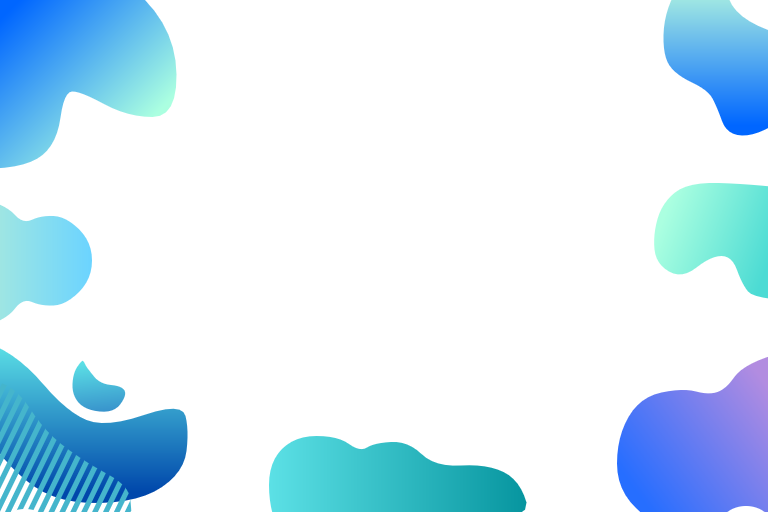
This background is drawn by a WebGL 1 fragment shader. Its source:

```glsl
precision highp float;
// Soft gradient blobs around the border of a white page, one with a striped overlay.
// Each blob is a closed quadratic B-spline: its bends are cut into short chords that
// give a signed distance, which is then filled with a two-colour linear gradient.

uniform vec2 u_resolution;

#define PAGE vec2(768.0, 512.0)
#define STEPS 6
#define STRIPE_PERIOD 9.8
#define STRIPE_WIDTH 5.2
#define STRIPE_NORMAL vec2(0.9, 0.436)

const vec3 WHITE = vec3(1.0);
const vec3 BLUE = vec3(0.0, 0.4, 1.0);
const vec3 MINT = vec3(0.67, 1.0, 0.88);
const vec3 PALE_TEAL = vec3(0.62, 0.9, 0.89);
const vec3 SKY = vec3(0.42, 0.83, 1.0);
const vec3 AQUA = vec3(0.36, 0.88, 0.9);
const vec3 TURQUOISE = vec3(0.3, 0.86, 0.83);
const vec3 DEEP_TEAL = vec3(0.02, 0.58, 0.62);
const vec3 NAVY = vec3(0.0, 0.28, 0.67);
const vec3 STEEL = vec3(0.22, 0.58, 0.8);
const vec3 ROYAL = vec3(0.15, 0.43, 1.0);
const vec3 LILAC = vec3(0.7, 0.55, 0.88);
const vec3 STRIPE = vec3(0.27, 0.71, 0.8);

// Squared distance and inside/outside sign of the outline being traced
float nearest, side;

// One bend of the spline, from the middle of a-b to the middle of b-c
void bend(vec2 p, vec2 a, vec2 b, vec2 c) {
  vec2 start = 0.5 * (a + b), end = 0.5 * (b + c), from = start;
  for (int i = 1; i <= STEPS; i++) {
    float t = float(i) / float(STEPS);
    vec2 to = mix(mix(start, b, t), mix(b, end, t), t);
    vec2 e = to - from, w = p - from;
    vec2 gap = w - e * clamp(dot(w, e) / max(dot(e, e), 1e-6), 0.0, 1.0);
    nearest = min(nearest, dot(gap, gap));
    bvec3 crossing = bvec3(p.y >= from.y, p.y < to.y, e.x * w.y > e.y * w.x);
    if (all(crossing) || !any(crossing)) side = -side;
    from = to;
  }
}

// Signed distance to a closed spline with twelve control points
float blob(vec2 p, vec2 a, vec2 b, vec2 c, vec2 d, vec2 e, vec2 f,
           vec2 g, vec2 h, vec2 i, vec2 j, vec2 k, vec2 l) {
  nearest = 1e9;
  side = 1.0;
  bend(p, l, a, b); bend(p, a, b, c); bend(p, b, c, d); bend(p, c, d, e);
  bend(p, d, e, f); bend(p, e, f, g); bend(p, f, g, h); bend(p, g, h, i);
  bend(p, h, i, j); bend(p, i, j, k); bend(p, j, k, l); bend(p, k, l, a);
  return side * sqrt(nearest);
}

float ellipse(vec2 p, vec2 center, vec2 radii) {
  return (length((p - center) / radii) - 1.0) * radii.y;
}

// Linear gradient between two places
vec3 ramp(vec2 p, vec2 a, vec2 b, vec3 first, vec3 last) {
  return mix(first, last, clamp(dot(p - a, b - a) / dot(b - a, b - a), 0.0, 1.0));
}

void main() {
  // Page coordinates run rightward and downward from the upper left
  vec2 uv = gl_FragCoord.xy / u_resolution;
  vec2 p = vec2(uv.x, 1.0 - uv.y) * PAGE;
  float pixel = PAGE.x / u_resolution.x;
  vec3 color = WHITE;
  #define FILL(d, paint) color = mix(color, paint, clamp(0.5 - (d) / pixel, 0.0, 1.0))

  // Upper left
  FILL(blob(p, vec2(114, -32), vec2(176, 32), vec2(177, 117), vec2(128, 117),
    vec2(80, 91), vec2(64, 92), vec2(57, 143), vec2(28, 167), vec2(-40, 170),
    vec2(-60, 60), vec2(-60, -80), vec2(20, -80)),
    ramp(p, vec2(10), vec2(135), BLUE, MINT));

  // Middle left
  FILL(blob(p, vec2(-30, 195), vec2(7, 206), vec2(23, 224), vec2(41, 215.5),
    vec2(66, 216.5), vec2(92, 242), vec2(92, 279), vec2(66, 305), vec2(41, 306),
    vec2(23, 298), vec2(7, 319), vec2(-30, 331)),
    ramp(p, vec2(0, 261), vec2(92, 261), PALE_TEAL, SKY));

  // Lower left wave
  FILL(blob(p, vec2(-30, 335), vec2(20, 357), vec2(67, 412), vec2(106, 428),
    vec2(182, 402), vec2(189, 430), vec2(184, 472), vec2(140, 502), vec2(60, 504),
    vec2(10, 470), vec2(-30, 410), vec2(-50, 370)),
    ramp(p, vec2(0, 345), vec2(0, 492), AQUA, NAVY));

  // Striped overlay and the small white notch below it
  float patch_ = blob(p, vec2(-30, 375), vec2(15, 385), vec2(45, 432), vec2(85, 462),
    vec2(128, 485), vec2(132, 510), vec2(132, 580), vec2(60, 600), vec2(0, 600),
    vec2(-60, 580), vec2(-60, 500), vec2(-60, 430));
  float across = fract(dot(p, STRIPE_NORMAL) / STRIPE_PERIOD) - 0.5;
  FILL(max(patch_, abs(across) * STRIPE_PERIOD - 0.5 * STRIPE_WIDTH), STRIPE);
  FILL(ellipse(p, vec2(25, 518), vec2(18, 9)), WHITE);

  // Small drop
  FILL(blob(p, vec2(82, 360), vec2(73, 373), vec2(72, 395), vec2(85, 410),
    vec2(114, 413), vec2(127, 395), vec2(122, 386), vec2(100, 384), vec2(88, 369),
    vec2(86, 366), vec2(85, 364), vec2(84, 362)),
    ramp(p, vec2(90, 362), vec2(95, 412), AQUA, STEEL));

  // Lower middle
  FILL(blob(p, vec2(269, 508), vec2(269, 462), vec2(295, 436), vec2(338, 436),
    vec2(360, 452), vec2(374, 443), vec2(408, 441), vec2(435, 467), vec2(487, 464),
    vec2(520, 480), vec2(533, 525), vec2(285, 545)),
    ramp(p, vec2(269, 480), vec2(530, 480), AQUA, DEEP_TEAL));

  // Lower right, with a white notch
  FILL(blob(p, vec2(617, 490), vec2(617, 437), vec2(640, 397), vec2(683, 388),
    vec2(709, 395), vec2(726, 389), vec2(742, 366), vec2(790, 349), vec2(860, 340),
    vec2(860, 600), vec2(700, 560), vec2(655, 526)),
    ramp(p, vec2(632, 485), vec2(768, 385), ROYAL, LILAC));
  FILL(ellipse(p, vec2(746, 526), vec2(26, 20)), WHITE);

  // Middle right
  FILL(blob(p, vec2(820, 192), vec2(750, 184), vec2(688, 182), vec2(662, 203),
    vec2(653, 235), vec2(656, 264), vec2(682, 279), vec2(711, 256), vec2(732, 256),
    vec2(742, 284), vec2(754, 299), vec2(840, 303)),
    ramp(p, vec2(662, 222), vec2(768, 262), MINT, TURQUOISE));

  // Upper right
  FILL(blob(p, vec2(684, -25), vec2(664, 14), vec2(663, 56), vec2(676, 75),
    vec2(708, 90), vec2(717, 107), vec2(727, 135), vec2(757, 136), vec2(800, 108),
    vec2(800, 42), vec2(736, 18), vec2(722, -20)),
    ramp(p, vec2(700, 0), vec2(700, 125), PALE_TEAL, BLUE));

  gl_FragColor = vec4(color, 1.0);
}
```
